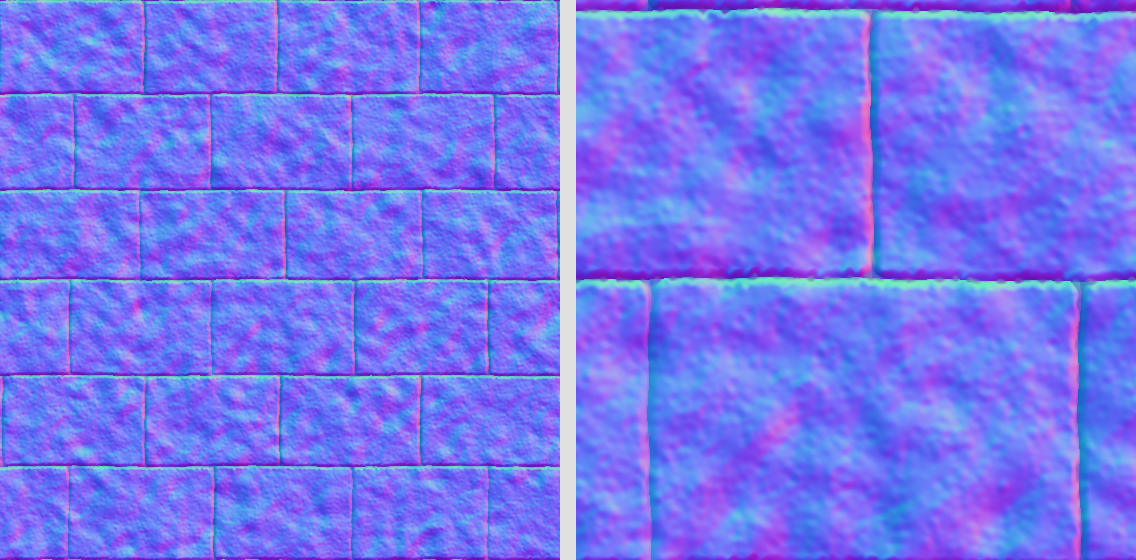
Left, the full canvas; right, a detail of the centre.
Reproduce this texture map procedurally as a Shadertoy shader.

```glsl
// Tangent-space normal map of a running-bond wall of rough stone blocks.

const float TAU = 6.2831853;
const float ROWS = 6.0;
const float COLUMNS = 4.0;
const float CORNER_RADIUS = 0.007;
const float BEVEL_WIDTH = 0.0058;
const float HALF_GAP = 0.001;
const vec2 BASE_TILT = vec2(-0.10, -0.10);

struct Block {
    vec2 outward;   // direction toward the nearest edge
    float dist;     // signed distance to the edge
    float strength; // depth of the nearest joint
    vec2 pillow;    // soft rounding of the whole face
};

float hash(vec2 p) {
    vec3 q = fract(p.xyx * vec3(0.1031, 0.1030, 0.0973));
    q += dot(q, q.yzx + 33.33);
    return fract((q.x + q.y) * q.z);
}

// Slope of tiling cellular noise: one smooth bump or dent per cell.
vec2 cellularSlope(vec2 uv, float cells, float seed) {
    vec2 p = uv * cells;
    vec2 base = floor(p);
    vec2 slope = vec2(0.0);
    for (int y = -1; y <= 1; y++) {
        for (int x = -1; x <= 1; x++) {
            vec2 id = base + vec2(x, y);
            vec2 key = mod(id, cells) + seed;
            vec2 offset = p - id - vec2(hash(key), hash(key + 307.0));
            float falloff = max(0.0, 1.0 - dot(offset, offset));
            float amplitude = hash(key + 619.0) * 2.0 - 1.0;
            slope += 6.0 * amplitude * falloff * falloff * offset;
        }
    }
    return slope;
}

// Position of a joint line, in cell units, with slight irregularity.
float jointLine(float index, float count, float seed, float jitter) {
    return index + jitter * (hash(vec2(mod(index, count), seed)) - 0.5);
}

// Index of the cell between two irregular joint lines.
float cellIndex(float t, float count, float seed, float jitter) {
    float i = floor(t);
    if (t < jointLine(i, count, seed, jitter)) return i - 1.0;
    if (t >= jointLine(i + 1.0, count, seed, jitter)) return i + 1.0;
    return i;
}

Block stoneBlock(vec2 uv, float rowJitter, float columnJitter) {
    float y = uv.y * ROWS + 0.02;
    float row = cellIndex(y, ROWS, 17.0, rowJitter);
    float bottom = jointLine(row, ROWS, 17.0, rowJitter);
    float top = jointLine(row + 1.0, ROWS, 17.0, rowJitter);

    float rowSeed = mod(row, ROWS) * 7.0 + 41.0;
    float x = uv.x * COLUMNS - 0.5 * (1.0 - mod(row, 2.0)) - 0.01;
    float column = cellIndex(x, COLUMNS, rowSeed, columnJitter);
    float left = jointLine(column, COLUMNS, rowSeed, columnJitter);
    float right = jointLine(column + 1.0, COLUMNS, rowSeed, columnJitter);

    // Rounded box, measured in canvas units.
    vec2 cellScale = vec2(COLUMNS, ROWS);
    vec2 halfSize = 0.5 * vec2(right - left, top - bottom) / cellScale - HALF_GAP;
    vec2 p = (vec2(x, y) - 0.5 * vec2(left + right, bottom + top)) / cellScale;
    vec2 q = abs(p) - halfSize + CORNER_RADIUS;
    vec2 outer = max(q, 0.0);
    float len = length(outer);

    Block block;
    block.outward = sign(p) * outer / max(len, 0.00001);
    block.dist = len + min(max(q.x, q.y), 0.0) - CORNER_RADIUS;
    block.pillow = sign(p) * pow(abs(p) / halfSize, vec2(14.0, 9.0));

    // Upright joints vary from faint to deep.
    float side = mod(column + step(0.0, p.x), COLUMNS);
    float upright = 0.3 + 0.6 * hash(vec2(side, rowSeed + 90.0));
    block.strength = mix(1.0, upright, abs(block.outward.x));
    return block;
}

void mainImage(out vec4 fragColor, in vec2 fragCoord) {
    vec2 uv = fragCoord / iResolution.xy;
    float pixel = 1.0 / iResolution.y;

    // Rough stone face: broad swells, warped lumps, pits and grain.
    vec2 warped = uv + 0.005 * sin(TAU * (uv.yx * vec2(9.0, 7.0) + uv * 4.0));
    vec2 grain = cellularSlope(uv, 175.0, 53.0);
    vec2 face = 0.09 * cellularSlope(warped, 15.0, 83.0)
              + 0.18 * cellularSlope(warped, 36.0, 11.0)
              + 0.09 * cellularSlope(warped, 75.0, 29.0)
              + 0.10 * grain;

    // Slightly uneven courses with ragged edges.
    vec2 bend = 0.0010 * sin(TAU * (uv.yx * vec2(5.0, 3.0) + vec2(0.1, 0.4)))
              + 0.0005 * sin(TAU * (uv.yx * vec2(23.0, 19.0) + vec2(0.6, 0.2)));
    Block block = stoneBlock(uv + bend, 0.05, 0.06);
    float dist = block.dist + 0.0007 * grain.x;

    // Bevel rises toward the edge and flattens inside the groove.
    float bevel = smoothstep(-BEVEL_WIDTH, -0.1 * BEVEL_WIDTH, dist)
                * (1.0 - smoothstep(-pixel, HALF_GAP + pixel, dist));
    float wear = 0.8 + 0.2 * sin(TAU * (uv.x * 13.0 + uv.y * 11.0));
    vec2 slope = face * vec2(0.95, 1.05) + BASE_TILT + 0.22 * block.pillow
               + 1.35 * bevel * wear * block.strength * block.outward;

    // Encode the normal, with a dimmer groove.
    vec3 normal = normalize(vec3(slope, 1.0));
    vec3 color = 0.5 + 0.5 * normal * vec3(1.0, 1.0, 0.96);
    float groove = smoothstep(-2.0 * pixel, HALF_GAP + pixel, dist);
    fragColor = vec4(color * (1.0 - 0.2 * groove * block.strength), 1.0);
}
```
